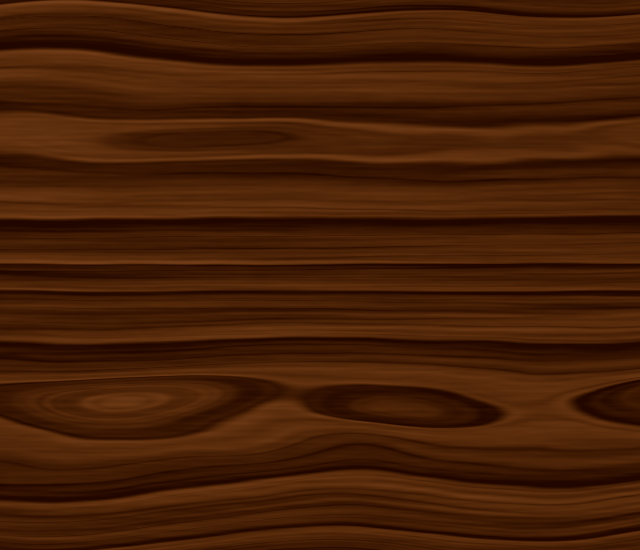
Give the GLSL for this texture, as a WebGL 1 fragment shader.

```glsl
precision highp float;
// Dark polished wood, cut lengthwise: long growth rings, a pale band and oval eyes.
// A height field that folds over at two levels is sliced into sawtooth rings,
// then fine streaks along the rings and fibres along the plank are added.

uniform vec2 u_resolution;

vec2 gradient(vec2 cell) {
  vec3 q = fract(cell.xyx * vec3(0.1031, 0.1030, 0.0973));
  q += dot(q, q.yzx + 33.33);
  float angle = 6.2832 * fract((q.x + q.y) * q.z);
  return vec2(cos(angle), sin(angle));
}

float gradientNoise(vec2 p) {
  vec2 i = floor(p);
  vec2 f = p - i;
  vec2 w = f * f * f * (f * (f * 6.0 - 15.0) + 10.0);
  vec2 e = vec2(1.0, 0.0);
  float low = mix(dot(gradient(i), f), dot(gradient(i + e), f - e), w.x);
  float high = mix(dot(gradient(i + e.yx), f - e.yx), dot(gradient(i + 1.0), f - 1.0), w.x);
  return mix(low, high, w.y);
}

// Soft oval hill that repeats along the plank
float knot(vec2 p, vec2 centre, vec2 size) {
  vec2 d = p - centre;
  d.x = mod(d.x + 0.582, 1.164) - 0.582;
  d /= size;
  return exp(-dot(d, d));
}

// Height of the wood layers: steep in the middle, folded at y = 0.25 and 0.75
float layerHeight(vec2 p) {
  float wavy = smoothstep(0.03, 0.27, abs(p.y - 0.5));
  vec2 q = p;
  q.y += wavy * 0.055 * gradientNoise(p * vec2(1.9, 2.6) + 4.3);
  q.y += 0.006 * gradientNoise(p * vec2(2.5, 5.0) + 17.0);
  float h = cos(6.2832 * (q.y - 0.25));

  // Eyes in the lower fold and one in the pale band
  h += 0.36 * knot(q, vec2(0.22, 0.288), vec2(0.22, 0.034));
  h += 0.18 * knot(q, vec2(0.73, 0.235), vec2(0.18, 0.034));
  h -= 0.13 * knot(q, vec2(0.40, 0.755), vec2(0.25, 0.028));

  // Swirls around the lower eyes, and a slight wobble everywhere
  float swirl = exp(-pow((p.y - 0.23) / 0.09, 2.0));
  h += swirl * 0.14 * gradientNoise(p * vec2(3.2, 9.0) + 8.7);
  h += 0.014 * gradientNoise(p * vec2(8.0, 28.0));
  return h;
}

// Each ring brightens slowly, then drops sharply to a dark line
float ringTone(float h) {
  float t = fract((h + 0.95) / 0.4 + 0.15 * sin(6.2832 * h));
  float body = 0.34 + 0.42 * t - 0.36 * exp(-7.0 * t);
  return mix(body, -0.02, smoothstep(0.92, 1.0, t));
}

// Thinner layers that follow the rings and fade along them
float streaks(float h, float x) {
  float s = 0.30 * gradientNoise(vec2(h * 6.0, x * 0.7 + 2.4));
  s += 0.30 * gradientNoise(vec2(h * 14.0 + 5.0, x * 1.1 + 7.4));
  s += 0.26 * gradientNoise(vec2(h * 30.0 + 9.0, x * 1.6 + 3.6));
  float crossing = abs(gradientNoise(vec2(h * 9.0 + 3.0, x * 0.5 + 12.5)));
  return s - 0.16 * (1.0 - smoothstep(0.0, 0.09, crossing));
}

void main() {
  vec2 p = gl_FragCoord.xy / u_resolution.y;
  float h = layerHeight(p);
  float tone = ringTone(h) + streaks(h, p.x);

  // Fibres
  tone += 0.14 * gradientNoise(p * vec2(5.0, 150.0) + 31.0);
  tone += 0.07 * gradientNoise(p * vec2(22.0, 210.0) + 57.0);
  tone = clamp(tone, 0.0, 1.05);

  // Near-black brown to warm tan
  vec3 color = vec3(0.13 + 0.30 * tone, 0.025 + 0.20 * tone, 0.085 * tone * tone);
  gl_FragColor = vec4(color, 1.0);
}
```
